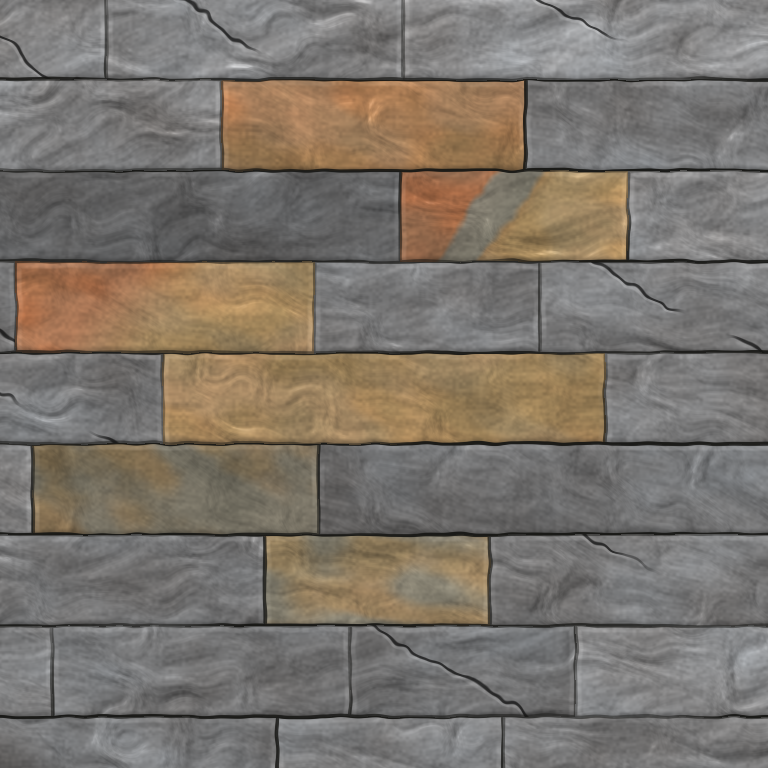
Reproduce this texture procedurally as a Shadertoy shader.

```glsl
// Ledger stone wall: nine courses of split slate, mostly grey with a run of
// ochre and rust blocks. Courses come from a joint layout; each block gets its
// own tone, cleft direction, lit fractal relief, cracks and shadowed joints.

const float COURSE = 0.1185;   // height of one course

// Vertical joints in each course from the top; 2.0 lies off the canvas.
const vec3 JOINTS[9] = vec3[9](
    vec3(.139, .525, 2.), vec3(.289, .684, 2.), vec3(.521, .818, 2.),
    vec3(.021, .409, .703), vec3(.212, .788, 2.), vec3(.043, .415, 2.),
    vec3(.345, .638, 2.), vec3(.068, .456, .75), vec3(.361, .655, 2.));

float hash(vec2 p) {
    return fract(sin(dot(p, vec2(127.1, 311.7))) * 43758.5453);
}

float noise(vec2 p) {
    vec2 i = floor(p), f = fract(p);
    f = f * f * (3. - 2. * f);
    return mix(mix(hash(i), hash(i + vec2(1, 0)), f.x),
               mix(hash(i + vec2(0, 1)), hash(i + vec2(1, 1)), f.x), f.y);
}

float fbm(vec2 p) {
    float sum = 0., amp = .5;
    for (int i = 0; i < 5; i++) {
        sum += amp * noise(p);
        p = mat2(1.6, 1.1, -1.1, 1.6) * p + 7.3;
        amp *= .52;
    }
    return sum;
}

// Cleft surface: ripples stretched along the grain, with sharp ridges.
float relief(vec2 p) {
    vec2 q = p * vec2(13., 30.);
    q += 1.2 * noise(p * 22.);
    return fbm(q) + .35 * abs(2. * noise(q * .8 + 31.) - 1.);
}

// Soft line of half width w around d = 0.
float line(float d, float w, float soft) {
    return 1. - smoothstep(w, w + soft, abs(d));
}

void mainImage(out vec4 fragColor, in vec2 fragCoord) {
    vec2 uv = fragCoord / iResolution.xy;
    float soft = max(.0016, 1.2 / iResolution.y);

    // Locate the block, with slightly chipped edges.
    vec2 p = uv + .003 * (vec2(noise(uv * 45.), noise(uv * 45. + 50.)) - .5);
    float y = (.896 - p.y) / COURSE + 1.;
    float row = floor(y), v = fract(y);
    vec3 joints = JOINTS[int(clamp(row, 0., 8.))];
    float left = -.12, right = 1.15, column = 0.;
    for (int i = 0; i < 3; i++) {
        if (p.x > joints[i]) { left = joints[i]; column++; }
        else right = min(right, joints[i]);
    }
    vec2 id = vec2(column, row);
    float seed = hash(id + 3.7);
    float t = (p.x - left) / (right - left);

    // Grain runs at a different tilt on every block.
    float tilt = mix(-.15, .65, hash(id + 9.1));
    if (row == 2. && column == 0.) tilt = 0.;
    mat2 turn = mat2(cos(tilt), sin(tilt), -sin(tilt), cos(tilt));
    vec2 grain = turn * uv + seed * 17.;
    float h = relief(grain);
    float slope = h - relief(grain + turn * vec2(-.0035, .0045));
    float cloud = fbm(uv * vec2(9., 12.) + seed * 40.);

    // Grey slate, cool in places.
    float tone = mix(.43, .53, seed) + .035 * (uv.y - .4);
    if (row == 2. && column == 0.) tone = .37;
    vec3 grey = tone * mix(vec3(1.03, 1., .98), vec3(.97, 1., 1.03), cloud);
    vec3 color = grey;

    // Warm blocks: rust fading into ochre, some with grey patches.
    bool warm = column == 1. && row > .5 && row < 6.5;
    if (warm) {
        float slant = t + .28 * (v - .5) + .2 * (cloud - .5);
        float rust = row < 1.5 ? .45 : row < 3.5 ? 1. - smoothstep(.2, .6, slant) : .1;
        rust = clamp(rust + .9 * (cloud - .48), 0., 1.);
        color = mix(vec3(.64, .53, .36), vec3(.64, .40, .26), rust);
        float patches = smoothstep(.35, .62, noise(grain * vec2(14., 28.)) * .5 + cloud * .5);
        float greyed = row > 4.5 ? .25 + .6 * patches : .25 * patches;
        if (row == 2.) greyed = max(greyed, .9 * line(slant - .38, .07, .05));
        color = mix(color, vec3(.48, .48, .44), greyed);
        color *= row == 5. ? .86 : 1.;
    }

    // Relief lighting, mottling and fine grit.
    float light = 1. + (warm ? .75 : 1.05) * slope + .45 * (cloud - .48);
    light += .22 * (h - .62) + .12 * (noise(uv * 230.) - .5);
    color *= clamp(light, .45, 1.55);
    color += .10 * smoothstep(.12, .32, slope);

    // Curving cracks cross some of the grey blocks.
    vec2 local = vec2(p.x - mix(left, right, .45), (.5 - v) * COURSE);
    float bend = .035 * (noise(uv * 13. + seed * 9.) - .5) + .008 * noise(uv * 70.);
    float crack = dot(local, normalize(vec2(.55, 1.))) + bend;
    float broken = step(.62, hash(id + 21.)) * smoothstep(.3, .5, noise(uv * 11. + 4.));
    if (!warm) {
        color *= 1. - .65 * broken * line(crack, .0008, .0025);
        color += .08 * broken * line(crack + .004, .0008, .003);
    }

    // Pale dusty rims, then thin dark joints of uneven depth.
    float side = min(p.x - left, right - p.x);
    float top = v * COURSE, bottom = (1. - v) * COURSE;
    float wear = noise(uv * 24. + 12.);
    color += .09 * wear * line(min(top, side) - .005, .001, .004);
    color *= 1. - .22 * line(bottom, .001, .009);
    float depth = .45 + .5 * smoothstep(.2, .7, noise(uv * 5. + row * 3.));
    float bed = max(line(top, .0009, soft), line(bottom, .0007 + .0022 * wear, soft));
    float head = line(side, .0012 + .0008 * seed, soft) * mix(.45, 1., hash(id + 5.));
    color = mix(color, vec3(.09, .09, .08), depth * max(bed, head));

    fragColor = vec4(clamp(color, 0., 1.), 1.);
}
```
